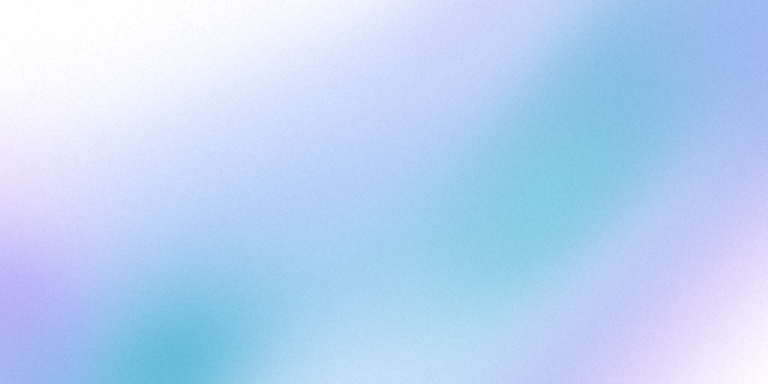
A WebGL 2 fragment shader for this background:

```glsl
#version 300 es
precision highp float;

uniform vec2 u_resolution;
out vec4 fragColor;

#define TEAL vec3(0.48, 0.74, 0.875)
#define AQUA vec3(0.53, 0.81, 0.895)
#define DEEP_TEAL vec3(0.40, 0.735, 0.86)
#define PERIWINKLE vec3(0.61, 0.71, 0.94)
#define LAVENDER vec3(0.80, 0.825, 0.98)
#define VIOLET vec3(0.74, 0.68, 0.98)
#define BLUSH vec3(0.95, 0.91, 0.99)
#define GRAIN_CELLS 256.0
#define GRAIN_AMOUNT 0.023

float hash(vec2 cell) {
    vec3 q = fract(cell.xyx * vec3(0.1031, 0.1030, 0.0973));
    q += dot(q, q.yzx + 33.33);
    return fract((q.x + q.y) * q.z);
}

// Soft ellipse whose long axis is turned by angle
float glow(vec2 p, vec2 centre, float angle, vec2 size) {
    vec2 axis = vec2(cos(angle), sin(angle));
    vec2 d = p - centre;
    vec2 local = vec2(dot(d, axis), dot(d, vec2(-axis.y, axis.x))) / size;
    return exp(-0.5 * dot(local, local));
}

// White to lavender to sky, falling from the upper left
vec3 skyRamp(float s) {
    vec3 c = mix(vec3(1.0), vec3(0.96, 0.965, 1.0), smoothstep(0.12, 0.40, s));
    c = mix(c, vec3(0.83, 0.873, 0.99), smoothstep(0.30, 0.59, s));
    c = mix(c, vec3(0.715, 0.815, 0.975), smoothstep(0.50, 0.82, s));
    c = mix(c, vec3(0.65, 0.82, 0.945), smoothstep(0.72, 1.05, s));
    return mix(c, vec3(0.78, 0.885, 0.975), smoothstep(0.98, 1.32, s));
}

// Lavender to white, rising towards the lower right
vec3 edgeRamp(float d) {
    vec3 c = mix(vec3(0.75, 0.785, 0.965), vec3(0.85, 0.815, 0.98), smoothstep(1.70, 1.89, d));
    c = mix(c, vec3(0.92, 0.88, 0.99), smoothstep(1.82, 2.01, d));
    return mix(c, vec3(1.0, 0.985, 1.0), smoothstep(1.92, 2.18, d));
}

void main() {
    vec2 p = gl_FragCoord.xy / u_resolution.y;
    vec2 fromTop = vec2(p.x, 1.0 - p.y);

    vec3 color = skyRamp(dot(fromTop, vec2(0.40, 0.917)));

    // Violet haze on the left side
    color = mix(color, BLUSH, 0.75 * glow(p, vec2(0.0, 0.49), 0.0, vec2(0.16, 0.15)));
    color = mix(color, VIOLET, 0.92 * glow(p, vec2(0.0, 0.17), 0.0, vec2(0.18, 0.19)));

    // Diagonal ridge, teal above and aqua below, with a lavender upper flank
    color = mix(color, TEAL, 0.92 * glow(p, vec2(1.58, 0.71), 0.913, vec2(0.33, 0.175)));
    color = mix(color, AQUA, 0.75 * glow(p, vec2(1.40, 0.46), 0.80, vec2(0.25, 0.14)));
    color = mix(color, LAVENDER, 0.75 * glow(p, vec2(1.25, 0.92), 0.80, vec2(0.24, 0.12)));

    // Pale lower right side and blue upper right corner
    float edge = dot(fromTop, vec2(0.75, 0.66));
    color = mix(color, edgeRamp(edge), smoothstep(1.46, 1.79, edge));
    color = mix(color, PERIWINKLE, 0.75 * glow(p, vec2(2.0, 0.90), 0.0, vec2(0.24)));

    // Blue and teal glows along the lower left
    color = mix(color, PERIWINKLE, 0.75 * glow(p, vec2(0.10, 0.0), 0.0, vec2(0.13, 0.13)));
    color = mix(color, DEEP_TEAL, 0.95 * glow(p, vec2(0.44, 0.04), 0.75, vec2(0.20, 0.14)));

    // Fine grain
    color += GRAIN_AMOUNT * (hash(floor(p * GRAIN_CELLS)) - 0.5);
    fragColor = vec4(clamp(color, 0.0, 1.0), 1.0);
}
```
